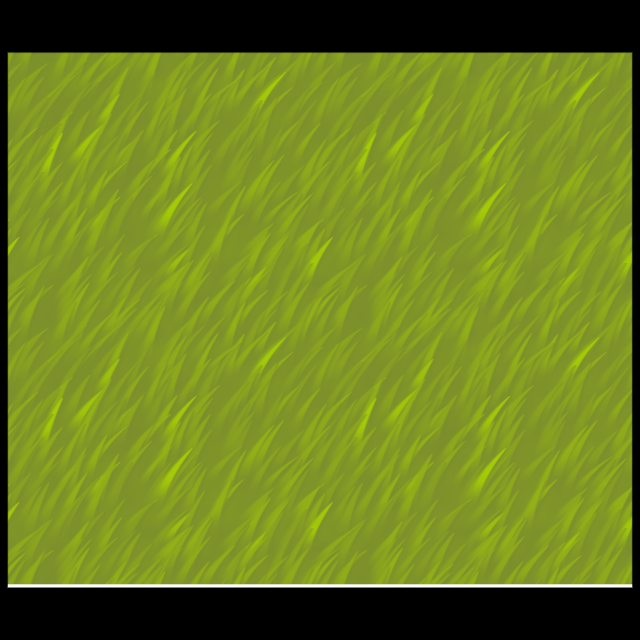
A three.js fragment shader for this texture:

```glsl
// Two by two tiles of windswept grass blades on a black-framed panel
varying vec2 vUv;

const vec2 PANEL_MIN = vec2(0.012, 0.082);
const vec2 PANEL_MAX = vec2(0.988, 0.918);
const vec2 TILE_SIZE = vec2(0.490, 0.414);
const vec2 TILE_CELLS = vec2(13.0, 16.0);
const float BASE_LINE = 0.0050;
const float SOFT = 0.0010;
const float BLADE_SOFT = 0.0022;

const vec3 SHADE_GREEN = vec3(0.475, 0.545, 0.180);
const vec3 LIT_GREEN = vec3(0.660, 0.825, 0.005);

float hash(vec2 p, float seed) {
  return fract(sin(dot(p, vec2(127.1, 311.7)) + seed * 74.7) * 43758.5453);
}

float valueNoise(vec2 p, vec2 period) {
  vec2 i = floor(p);
  vec2 f = fract(p);
  f = f * f * (3.0 - 2.0 * f);
  float a = hash(mod(i + 0.5, period), 9.0);
  float b = hash(mod(i + vec2(1.5, 0.5), period), 9.0);
  float c = hash(mod(i + vec2(0.5, 1.5), period), 9.0);
  float d = hash(mod(i + 1.5, period), 9.0);
  return mix(mix(a, b, f.x), mix(c, d, f.x), f.y);
}

float boxMask(vec2 p, vec2 lo, vec2 hi) {
  vec2 d = min(p - lo, hi - p);
  return smoothstep(-SOFT, SOFT, min(d.x, d.y));
}

// Paints one curved blade, rooted at the origin, over the tone below it
float paintBlade(float tone, vec2 p, vec2 reach, float halfWidth, float tipTone) {
  float t = p.y / reach.y;
  if (t <= 0.0 || t >= 1.0) return tone;
  float w = halfWidth * pow(1.0 - t, 0.7);
  float d = p.x - reach.x * t * (0.30 + 0.70 * t);
  float rise = smoothstep(0.0, 0.65, t);

  // Soft shadow along the right edge
  float shadow = smoothstep(0.0, w, d);
  shadow *= 1.0 - smoothstep(w, w * 1.8 + 2.0 * BLADE_SOFT, d);
  tone *= 1.0 - 0.50 * shadow * rise;

  // Body fades in from the left and ends more crisply on the right
  float body = smoothstep(-w - BLADE_SOFT, 0.0, d);
  body *= 1.0 - smoothstep(w - BLADE_SOFT, w + BLADE_SOFT, d);
  float bladeTone = mix(0.12, tipTone, smoothstep(0.0, 0.55, t));
  return mix(tone, bladeTone, body * rise * 0.95);
}

// Layers the blades from the back row to the front row
float grassTone(vec2 uv) {
  vec2 cellSize = TILE_SIZE / TILE_CELLS;
  vec2 grid = (uv - vec2(PANEL_MIN.x, PANEL_MAX.y)) / cellSize;
  vec2 home = floor(grid);
  float tone = 0.05 + 0.12 * valueNoise(grid, TILE_CELLS);

  for (int row = 0; row < 6; row++) {
    for (int col = 0; col < 5; col++) {
      vec2 cell = home + vec2(float(col) - 3.0, -float(row));
      vec2 id = mod(cell + 0.5, TILE_CELLS);
      vec2 root = cell + vec2(hash(id, 1.0), hash(id, 2.0));
      float size = hash(id, 3.0);
      float bright = step(0.94, hash(id, 4.0));
      vec2 reach = vec2(mix(0.036, 0.066, hash(id, 5.0)), mix(0.065, 0.108, size));
      float halfWidth = mix(0.0095, 0.0150, hash(id, 6.0)) + 0.0010 * bright;
      float tipTone = mix(0.26, 0.56, hash(id, 7.0));
      tipTone = mix(tipTone, mix(0.75, 0.95, size), bright);
      tone = paintBlade(tone, (grid - root) * cellSize, reach, halfWidth, tipTone);
    }
  }
  return tone;
}

void main() {
  vec3 color = mix(SHADE_GREEN, LIT_GREEN, grassTone(vUv));

  // Faint darker rim around the grass
  float inner = boxMask(vUv, PANEL_MIN + 0.0015, PANEL_MAX - 0.0015);
  color *= mix(0.88, 1.0, inner);

  // White line along the bottom, then the black surround
  float line = 1.0 - smoothstep(-SOFT, SOFT, vUv.y - PANEL_MIN.y - BASE_LINE);
  color = mix(color, vec3(1.0), line);
  color *= boxMask(vUv, PANEL_MIN, PANEL_MAX);
  gl_FragColor = vec4(color, 1.0);
}
```
